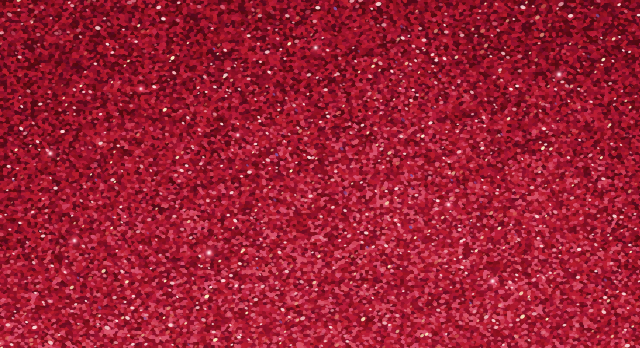
A Shadertoy shader for this texture:

```glsl
// Crimson glitter: packed soft flakes, scattered pale glints and a few glowing stars.
#define FLAKES 112.0      // flakes per canvas height
#define CRISPNESS 13.0    // hardness of flake borders
#define GLINTS 64.0       // glint cells per canvas height
#define GLINT_SHARE 0.27  // average part of cells that hold a glint
#define STARS 4.0         // star cells per canvas height
#define STAR_SHARE 0.38   // part of star cells that are lit
#define DEEP vec3(0.33, 0.035, 0.085)
#define CRIMSON vec3(0.56, 0.06, 0.15)
#define RED vec3(0.73, 0.11, 0.205)
#define ROSE vec3(0.85, 0.32, 0.42)
#define BLUSH vec3(0.98, 0.82, 0.82)

vec3 hash3(vec2 cell, float seed) {
    vec3 p = fract(vec3(cell.xyx + seed) * vec3(0.1031, 0.1030, 0.0973));
    p += dot(p, p.yxz + 33.33);
    return fract((p.xxy + p.yzz) * p.zyx);
}

float valueNoise(vec2 p) {
    vec2 cell = floor(p), f = fract(p);
    f = f * f * (3.0 - 2.0 * f);
    float low = mix(hash3(cell, 7.0).x, hash3(cell + vec2(1, 0), 7.0).x, f.x);
    float high = mix(hash3(cell + vec2(0, 1), 7.0).x, hash3(cell + 1.0, 7.0).x, f.x);
    return mix(low, high, f.y);
}

// Broad light: brighter below and right of centre, dim at the upper corners.
float lightField(vec2 uv) {
    vec2 fromGlow = (uv - vec2(1.2, 0.4)) * vec2(0.9, 1.3);
    float light = 0.15 - 0.28 * uv.y + 0.13 * exp(-4.0 * dot(fromGlow, fromGlow));
    light -= 0.10 * smoothstep(0.55, 1.1, abs(uv.x - 0.95)) * uv.y;
    return light + 0.10 * (valueNoise(uv * 7.0) - 0.5);
}

vec3 flakeColor(float tone) {
    vec3 color = mix(DEEP, CRIMSON, smoothstep(0.0, 0.42, tone));
    color = mix(color, RED, smoothstep(0.40, 0.82, tone));
    return mix(color, ROSE, smoothstep(0.84, 1.08, tone));
}

// Soft Voronoi blend of randomly toned flakes.
vec3 flakeBed(vec2 uv, float light) {
    vec2 p = uv * FLAKES * vec2(0.9, 1.08), cell = floor(p);
    vec3 sum = vec3(0);
    float total = 0.0;
    for (int y = -1; y <= 1; y++)
    for (int x = -1; x <= 1; x++) {
        vec2 id = cell + vec2(x, y);
        vec3 rnd = hash3(id, 19.0);
        vec2 d = p - id - 0.1 - 0.8 * rnd.xy;
        float weight = exp(-CRISPNESS * dot(d, d));
        vec3 color = flakeColor(rnd.z + light);
        color.b += 0.07 * (rnd.x - 0.5);
        sum += weight * color;
        total += weight;
    }
    return sum / max(total, 1e-6);
}

// Small tilted ovals that catch the light, in pink to near white.
vec3 addGlints(vec3 color, vec2 uv, float light) {
    vec2 p = uv * GLINTS, cell = floor(p);
    float edge = max(0.12, 0.6 * GLINTS / iResolution.y);
    vec2 fromCluster = (uv - vec2(1.35, 0.54)) * vec2(1.0, 1.2);
    float share = GLINT_SHARE * (0.8 + 1.2 * light
        + 0.75 * exp(-7.0 * dot(fromCluster, fromCluster)));
    float defocus = 0.09 * smoothstep(0.25, 0.5, abs(uv.y - 0.5));
    for (int y = -1; y <= 1; y++)
    for (int x = -1; x <= 1; x++) {
        vec2 id = cell + vec2(x, y);
        vec3 place = hash3(id, 43.0), look = hash3(id, 91.0);
        if (place.z > share) continue;
        vec2 d = p - id - place.xy;
        float angle = 1.6 * (look.x - 0.5);
        d = mat2(cos(angle), -sin(angle), sin(angle), cos(angle)) * d;
        float radius = 0.17 + 0.17 * look.y * look.y + defocus * look.y;
        float dist = length(d * vec2(0.8, 1.2)) - radius;
        float cover = 1.0 - smoothstep(-edge, edge, dist);
        vec3 tint = mix(ROSE, BLUSH, smoothstep(0.25, 0.95, look.z));
        tint += vec3(0.0, 0.09, -0.08) * step(0.82, look.x);
        tint = mix(tint, vec3(0.52, 0.32, 0.62), step(look.x, 0.025));
        color = mix(color, tint, cover * (0.5 + 0.5 * look.z));
    }
    return color;
}

// Rare bright points with a pink halo.
vec3 addStars(vec3 color, vec2 uv) {
    vec2 p = uv * STARS, cell = floor(p);
    for (int y = -1; y <= 1; y++)
    for (int x = -1; x <= 1; x++) {
        vec2 id = cell + vec2(x, y);
        vec3 rnd = hash3(id, 137.0);
        if (rnd.z > STAR_SHARE) continue;
        vec2 d = (p - id - rnd.xy) / STARS;
        float size = mix(0.0045, 0.0075, rnd.z / STAR_SHARE);
        float r2 = dot(d, d) / (size * size);
        color = mix(color, vec3(0.95, 0.30, 0.45), 0.6 * exp(-0.22 * r2));
        color = mix(color, vec3(1.0, 0.91, 0.92), exp(-1.3 * r2));
    }
    return color;
}

void mainImage(out vec4 fragColor, in vec2 fragCoord) {
    vec2 uv = fragCoord / iResolution.y;
    float light = lightField(uv);
    vec3 color = flakeBed(uv, light);
    color = addGlints(color, uv, light);
    color = addStars(color, uv);
    fragColor = vec4(clamp(color, 0.0, 1.0), 1.0);
}
```
